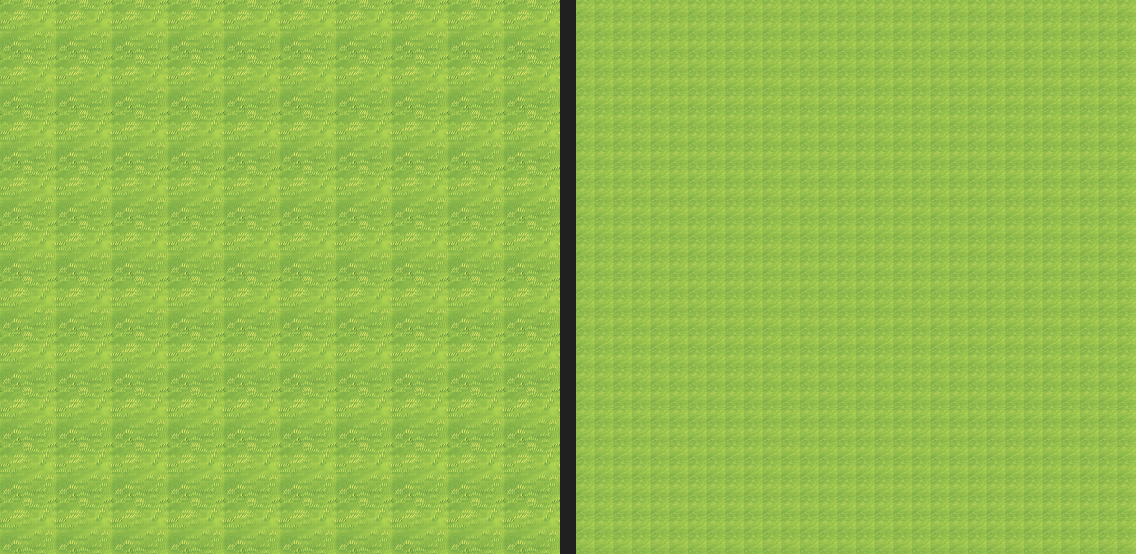
Left: one tile. Right: repeated 3 by 3.
Write a Shadertoy shader that draws this texture.

```glsl
// Meadow of short grass: one square tile repeated ten times each way.
// Wrapped noise and a soft light ramp tint the turf; two layers of small
// tufts, each a fan of pointed blades with dark gaps, are scattered on it.

const float REPEATS = 10.0;
const float TAU = 6.2831853;
const vec3 DEEP_GREEN  = vec3(0.46, 0.655, 0.275);
const vec3 SUNNY_GREEN = vec3(0.68, 0.825, 0.315);
const vec3 SHADE       = vec3(0.25, 0.47, 0.20);
const vec3 LEAF        = vec3(0.80, 0.92, 0.39);
const vec3 STRAW       = vec3(0.96, 0.97, 0.44);

vec3 hash3(vec2 p) {
    vec3 q = fract(vec3(p.xyx) * vec3(0.1031, 0.1030, 0.0973));
    q += dot(q, q.yxz + 33.33);
    return fract((q.xxy + q.yzz) * q.zyx);
}

// Value noise on p in 0..1 that wraps after grid cells
float wrapNoise(vec2 p, vec2 grid, float seed) {
    vec2 cell = floor(p * grid);
    vec2 f = fract(p * grid);
    f = f * f * (3.0 - 2.0 * f);
    float a = hash3(mod(cell, grid) + seed).x;
    float b = hash3(mod(cell + vec2(1, 0), grid) + seed).x;
    float c = hash3(mod(cell + vec2(0, 1), grid) + seed).x;
    float d = hash3(mod(cell + vec2(1, 1), grid) + seed).x;
    return mix(mix(a, b, f.x), mix(c, d, f.x), f.y);
}

// Coverage of a pointed leaf-shaped blade rooted at the origin
float blade(vec2 q, float height, float halfWidth, float px) {
    float t = clamp(q.y / height, 0.0, 1.0);
    float outline = halfWidth * (1.0 - t * t);
    float d = max(abs(q.x) - outline, max(-q.y, q.y - height));
    return clamp(0.5 - d / px, 0.0, 1.0);
}

// Row of uneven blades, tallest in the middle, all bending the same way
float tuft(vec2 q, float reach, float spacing, float height, float lean, float seed, float px) {
    q.x -= lean * q.y * (0.4 + 0.6 * clamp(q.y / height, 0.0, 1.0));
    float id = clamp(round(q.x / spacing), -reach, reach);
    float arch = 1.0 - 0.45 * id * id / (reach * reach);
    vec2 uneven = hash3(vec2(id + 40.0, seed * 91.0)).xy;
    q.x -= id * spacing + 0.2 * spacing * (uneven.y - 0.5) + 0.1 * id * q.y;
    q.y -= 0.3 * height * (arch + 0.6 * uneven.x - 1.2);
    return blade(q, height * arch * (0.7 + 0.6 * uneven.x), spacing * 0.38, px);
}

// Scatter tufts over a wrapping grid, painting the nearer rows last
void paintTufts(inout vec3 col, vec2 p, vec2 grid, float density, float height,
                float light, float dark, float seed, float px) {
    for (int y = 1; y >= -1; y--)
    for (int x = -1; x <= 1; x++) {
        vec2 cell = floor(p * grid) + vec2(x, y);
        vec2 id = mod(cell, grid) + seed;
        vec3 place = hash3(id);
        vec3 style = hash3(id + 57.0);
        if (place.z > density) continue;

        vec2 q = p - (cell + 0.15 + 0.7 * place.xy) / grid;
        float reach = 1.0 + floor(style.x * 2.7);
        float tall = height * (0.7 + 0.6 * style.y);
        float lean = (style.z - 0.4) * 1.3;
        float spacing = height * (0.46 + 0.14 * style.z);

        // Soft dimness around the roots
        vec2 hollow = (q + vec2(0.0, 0.3 * height)) / vec2(spacing * (reach + 1.2), height * 0.65);
        col = mix(col, DEEP_GREEN, 0.4 * dark * smoothstep(1.0, 0.1, length(hollow)));

        // Few tufts have deep gaps; blades fade into the turf at the root
        float depth = dark * mix(0.4, 1.0, smoothstep(0.5, 1.0, place.z / density));
        float shadow = tuft(q - vec2(0.5 * spacing, -0.05 * height), reach, spacing, tall, lean, style.x, px);
        float lit = tuft(q, reach, spacing, tall, lean, style.x, px);
        vec3 tip = mix(LEAF, STRAW, smoothstep(0.3, 0.9, style.y));
        float rise = clamp(q.y / tall + 0.2, 0.0, 1.0);
        col = mix(col, SHADE, shadow * depth);
        col = mix(col, tip, lit * light * (0.5 + 0.5 * rise));
    }
}

// Turf tint: sideways ramp with a soft step at the tile border, bands, mottling
vec3 turf(vec2 p) {
    float border = fract(p.x + 0.5) - 0.5;
    float ramp = border - 0.5 * clamp(border / 0.02, -1.0, 1.0);
    float band = -cos(TAU * (p.y - 0.12));
    float patches = wrapNoise(p, vec2(3, 5), 47.0) - 0.5;
    float mottle = wrapNoise(p, vec2(8, 19), 29.0) - 0.5;
    float tone = 0.60 + 0.46 * ramp + 0.15 * band + 0.16 * patches + 0.46 * mottle;
    return mix(DEEP_GREEN, SUNNY_GREEN, clamp(tone, 0.0, 1.0));
}

vec3 meadow(vec2 uv, float px) {
    vec2 p = fract(uv * REPEATS);
    vec3 col = turf(p);
    paintTufts(col, p, vec2(7, 14), 0.80, 0.054, 0.28, 0.36, 3.0, px);
    paintTufts(col, p, vec2(5, 10), 0.64, 0.064, 1.0, 0.95, 83.0, px);
    return col;
}

void mainImage(out vec4 fragColor, in vec2 fragCoord) {
    // Four samples per pixel keep the fine blades smooth
    float px = 0.5 * REPEATS / iResolution.y;
    vec3 col = vec3(0.0);
    for (int i = 0; i < 4; i++) {
        vec2 offset = vec2(i % 2, i / 2) * 0.5 - 0.25;
        col += meadow((fragCoord + offset) / iResolution.xy, px);
    }
    fragColor = vec4(col / 4.0, 1.0);
}
```
